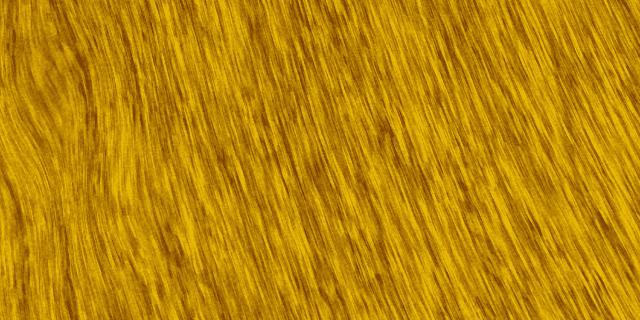
Give the GLSL for this texture, as a Shadertoy shader.

```glsl
// Golden oak plank: steep fibres fan out to the right and bend round a knot.
// Layers of stretched noise along a warped grain coordinate form fibres,
// pores, growth rings and faint stains; their sum picks a tone of the ramp.

const vec3 DARK_BROWN = vec3(0.57, 0.35, 0.01);
const vec3 BRIGHT_GOLD = vec3(0.86, 0.67, 0.02);
const vec2 KNOT = vec2(0.16, 0.74);
const vec2 PINCH = vec2(0.23, 0.34);

float hash(vec2 p) {
    vec3 q = fract(p.xyx * 0.1031);
    q += dot(q, q.yzx + 33.33);
    return fract((q.x + q.y) * q.z);
}

float noise(vec2 p) {
    vec2 cell = floor(p);
    vec2 f = fract(p);
    f = f * f * (3.0 - 2.0 * f);
    float low = mix(hash(cell), hash(cell + vec2(1.0, 0.0)), f.x);
    float high = mix(hash(cell + vec2(0.0, 1.0)), hash(cell + 1.0), f.x);
    return mix(low, high, f.y);
}

// One fibre: values along its length, shifted at random.
float strand(float column, float along) {
    float y = along + 50.0 * hash(vec2(column, 7.0));
    float row = floor(y);
    float a = hash(vec2(column, row));
    float b = hash(vec2(column, row + 1.0));
    return mix(a, b, smoothstep(0.0, 1.0, y - row));
}

// Neighbouring fibres blended, so that their ends never line up.
float streaks(vec2 grain, vec2 frequency, float seed) {
    vec2 g = grain * frequency + seed;
    float column = floor(g.x);
    float blend = smoothstep(0.15, 0.85, g.x - column);
    return mix(strand(column, g.y), strand(column + 1.0, g.y), blend);
}

// Soft elliptical spot, one at its centre.
float spot(vec2 p, vec2 centre, vec2 radius) {
    vec2 d = (p - centre) / radius;
    return exp(-dot(d, d));
}

// x runs across the fibres, y along them.
vec2 grainSpace(vec2 p) {
    float across = p.x + (0.18 + 0.19 * p.x) * p.y;
    across -= 0.72 * (p.x - KNOT.x) * spot(p, KNOT, vec2(0.19, 0.25));
    across += 0.5 * (p.x - PINCH.x) * spot(p, PINCH, vec2(0.16, 0.2));
    across += 0.02 * (noise(p * vec2(2.5, 2.0) + 4.0) - 0.5);
    across += 0.003 * (noise(p * vec2(20.0, 24.0)) - 0.5);
    return vec2(across, p.y);
}

// Late wood: darkens slowly across a ring, then ends at a crisp edge.
float growthRing(vec2 grain) {
    float ragged = streaks(grain, vec2(90.0, 30.0), 71.0);
    float phase = fract(grain.x * 6.5 + 1.3 * noise(vec2(grain.x * 5.0, 2.0))
                        + 0.14 * ragged);
    return smoothstep(0.6, 0.88, phase) * (1.0 - smoothstep(0.92, 1.0, phase));
}

void mainImage(out vec4 fragColor, in vec2 fragCoord) {
    vec2 p = fragCoord / iResolution.y;
    vec2 grain = grainSpace(p);
    float coarse = smoothstep(0.1, 0.9, p.x);

    // Fibres in three widths, bolder to the right
    float broad = streaks(grain, vec2(50.0, 3.0), 3.0) - 0.5;
    float fibre = smoothstep(0.15, 0.85, streaks(grain, vec2(112.0, 10.0), 17.0)) - 0.5;
    float fine = streaks(grain, vec2(215.0, 24.0), 31.0) - 0.5;
    float tone = 0.68 + mix(0.1, 0.24, coarse) * broad;
    tone += mix(0.38, 0.64, coarse) * fibre + mix(0.6, 0.72, coarse) * fine;

    // Faint stains and crisp speckle
    tone += 0.2 * (noise(grain * vec2(5.0, 2.2) + 11.0) - 0.5);
    tone += 0.36 * (noise(p * 210.0) - 0.5);

    // Rings and short brown pores
    tone -= mix(0.42, 0.14, coarse) * growthRing(grain);
    float pores = streaks(grain, vec2(95.0, 30.0), 59.0);
    float poreArea = smoothstep(0.35, 0.65, noise(grain * vec2(16.0, 9.0) + 23.0));
    tone -= 0.36 * smoothstep(0.5, 0.7, pores) * poreArea;

    // Smudged heart of the knot
    float smudge = 0.2 + 0.9 * noise(p * vec2(70.0, 60.0));
    tone -= 0.4 * smudge * spot(p, KNOT, vec2(0.055, 0.09));

    vec3 wood = mix(DARK_BROWN, BRIGHT_GOLD, clamp(tone, -0.25, 1.15));
    fragColor = vec4(wood, 1.0);
}
```
